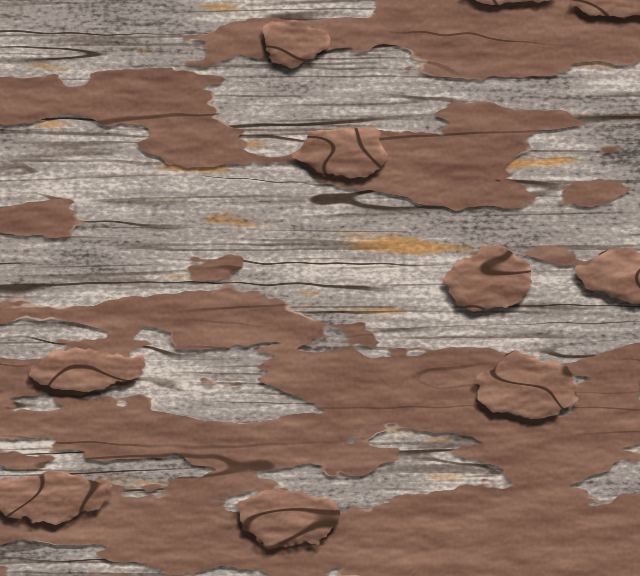
Reproduce this texture procedurally as a Shadertoy shader.

```glsl
// Weathered boards under peeling brown paint. Stretched gradient noise makes the
// grain, splits and ragged paint; scattered curled flakes lie on top. Layers
// higher up cast shadows downwards, since the light comes from above.

const vec3 WOOD_DARK = vec3(0.33, 0.30, 0.28);
const vec3 WOOD_GREY = vec3(0.61, 0.57, 0.54);
const vec3 WOOD_PALE = vec3(0.85, 0.80, 0.75);
const vec3 OCHRE = vec3(0.70, 0.49, 0.27);
const vec3 PAINT_DARK = vec3(0.39, 0.275, 0.225);
const vec3 PAINT_LIGHT = vec3(0.62, 0.475, 0.40);
const vec3 PRIMER = vec3(0.84, 0.76, 0.68);
const vec3 SPLIT = vec3(0.19, 0.135, 0.10);
const vec2 FLAKE_GRID = vec2(3.0, 4.6);

vec2 hash2(vec2 p) {
    vec3 q = fract(p.xyx * vec3(0.1031, 0.1030, 0.0973));
    q += dot(q, q.yzx + 33.33);
    return fract((q.xx + q.yz) * q.zy);
}

float corner(vec2 cell, vec2 offset, vec2 f) {
    return dot(hash2(cell + offset) * 2.0 - 1.0, f - offset);
}

float gradientNoise(vec2 p) {
    vec2 i = floor(p), f = fract(p);
    vec2 u = f * f * f * (f * (f * 6.0 - 15.0) + 10.0);
    float low = mix(corner(i, vec2(0, 0), f), corner(i, vec2(1, 0), f), u.x);
    float high = mix(corner(i, vec2(0, 1), f), corner(i, vec2(1, 1), f), u.x);
    return mix(low, high, u.y);
}

float fbm(vec2 p, int octaves) {
    float sum = 0.0, amp = 1.0;
    for (int i = 0; i < octaves; i++) {
        sum += amp * gradientNoise(p);
        p = p * 2.03 + 17.3;
        amp *= 0.48;
    }
    return sum;
}

// Positive where the flat paint still holds; fuller towards the bottom.
float paintField(vec2 p) {
    vec2 warp = vec2(gradientNoise(p * vec2(5.0, 9.0)), gradientNoise(p * vec2(7.0, 6.0) + 9.0));
    vec2 q = p + warp * vec2(0.06, 0.015);
    float bands = fbm(q * vec2(1.7, 9.0) + 4.0, 4);
    float blobs = fbm(q * vec2(4.5, 8.0) + 20.0, 3);
    float ragged = fbm(p * vec2(30.0, 60.0), 2);
    float bias = mix(0.14, -0.12, smoothstep(0.25, 0.45, p.y));
    return bands + 0.5 * blobs + 0.09 * ragged + bias;
}

// Approximate inside distance of the nearest scattered flake.
float flakeField(vec2 p) {
    float best = -1.0;
    vec2 home = floor(p * FLAKE_GRID);
    float ragged = 0.024 * fbm(p * vec2(13.0, 17.0), 4);
    for (int k = 0; k < 9; k++) {
        vec2 cell = home + vec2(k % 3 - 1, k / 3 - 1);
        vec2 seed = hash2(cell + 41.0), shape = hash2(cell + 73.0);
        if (shape.x > 0.55) continue;
        vec2 radius = mix(vec2(0.05, 0.022), vec2(0.13, 0.058), vec2(seed.y, shape.y));
        vec2 d = p - (cell + 0.2 + 0.6 * seed) / FLAKE_GRID;
        best = max(best, (1.0 - length(d / radius)) * radius.y + ragged);
    }
    return best;
}

// Thin, mostly horizontal lines that fade in and out.
float splitLines(vec2 p, float density, float width) {
    float n = gradientNoise(p * vec2(1.6, density) + 0.15 * gradientNoise(p * 14.0));
    float gate = smoothstep(-0.05, 0.2, gradientNoise(p * vec2(3.0, density * 0.6) + 31.0));
    return gate * (1.0 - smoothstep(width * 0.3, width, abs(n)));
}

vec3 woodColor(vec2 p) {
    float cloud = fbm(p * vec2(3.0, 7.0) + 50.0, 3);
    float grain = fbm(p * vec2(7.0, 85.0), 3);
    float speckle = fbm(p * vec2(95.0, 170.0), 2);
    float tone = 0.54 + 0.55 * cloud + 0.36 * grain + 0.42 * speckle;
    vec3 col = mix(WOOD_DARK, WOOD_GREY, smoothstep(0.0, 0.5, tone));
    col = mix(col, WOOD_PALE, smoothstep(0.45, 0.95, tone));
    float stain = fbm(p * vec2(3.5, 16.0) + 80.0, 4);
    return mix(col, OCHRE * (0.75 + 0.5 * tone), 0.75 * smoothstep(0.27, 0.48, stain));
}

vec3 paintColor(vec2 p, float roughness) {
    vec2 scale = vec2(9.0, 24.0);
    float relief = fbm(p * scale, 4) - fbm((p + vec2(0.002, 0.007)) * scale, 4);
    float tone = 0.53 + roughness * relief + 0.28 * fbm(p * vec2(4.0, 9.0) + 6.0, 2);
    tone += 0.16 * gradientNoise(p * vec2(18.0, 120.0)) + 0.16 * gradientNoise(p * 150.0);
    return mix(PAINT_DARK, PAINT_LIGHT, clamp(tone, 0.0, 1.1));
}

void mainImage(out vec4 fragColor, in vec2 fragCoord) {
    vec2 p = fragCoord / iResolution.y;

    // Bare wood with splits, darkened below the paint edges
    vec3 col = woodColor(p);
    col = mix(col, SPLIT, 0.8 * splitLines(p, 24.0, 0.045));
    col = mix(col, SPLIT, 0.4 * splitLines(p + 7.0, 60.0, 0.10));
    float paint = paintField(p);
    float above = paintField(p + vec2(0.002, 0.007));
    col *= 1.0 - 0.45 * smoothstep(-0.02, 0.06, above);

    // Flat paint with a chipped pale rim on some edges
    vec3 coat = paintColor(p, 0.9);
    float chipped = smoothstep(0.15, 0.4, gradientNoise(p * vec2(9.0, 14.0) + 3.0));
    coat = mix(coat, PRIMER, 0.6 * chipped * (1.0 - smoothstep(0.015, 0.05, paint)));
    coat = mix(coat, SPLIT, 0.55 * splitLines(p + 3.0, 17.0, 0.035));
    col = mix(col, coat, smoothstep(-0.015, 0.015, paint));

    // Curled flakes: soft shadow, lit upper lip, dark lower lip
    float flake = flakeField(p);
    float caster = flakeField(p + vec2(0.005, 0.014));
    col *= 1.0 - 0.68 * smoothstep(-0.004, 0.006, caster);
    float slope = clamp((caster - flake) / 0.014, -1.0, 1.0);
    float lip = 1.0 - smoothstep(0.0, 0.012, flake);
    vec3 chip = paintColor(p + 5.0, 1.5) * (1.06 - 0.28 * lip * slope);
    float tear = abs(gradientNoise(p * vec2(7.0, 11.0) + 60.0));
    chip = mix(chip, SPLIT, 0.75 * (1.0 - smoothstep(0.008, 0.03, tear)));
    col = mix(col, chip, smoothstep(-0.0012, 0.0012, flake));

    fragColor = vec4(clamp(col, 0.0, 1.0), 1.0);
}
```
